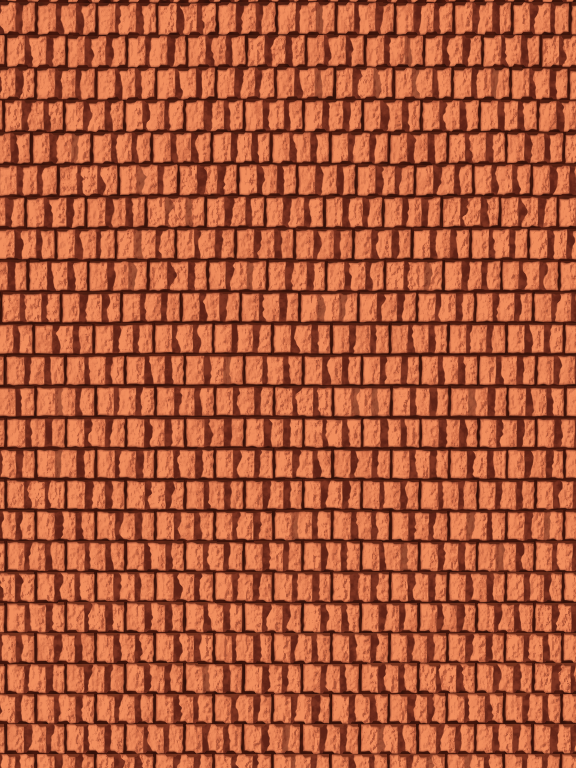
A WebGL 2 fragment shader for this texture:

```glsl
#version 300 es
precision highp float;
// Sunlit wall of split-face clay bricks in half-bond courses. Each brick is a
// rounded box in course units; two rough ribs cast wavy shadow bands across it,
// and value noise supplies chipped relief, crooked edges and tonal variation.

uniform vec2 u_resolution;
out vec4 fragColor;

// Layout: linear and quadratic terms give the slight camera perspective.
const vec2 COURSES = vec2(23.567, 1.07);
const vec2 BRICKS = vec2(9.45, 0.24);
const float FIRST_COURSE_END = 0.0456;
const float LOWER_SHRINK = 0.018;
const float BOND_START = 0.098;
const float BOND_DRIFT = 0.18;

// Brick shape, in course heights.
const float BRICK_ASPECT = 1.88;
const vec2 BRICK_HALF = vec2(0.893, 0.442);
const float CORNER = 0.025;
const float EDGE_WOBBLE = 0.04;
const float RIB_PARALLAX = 0.16;

// Rib shadows, as fractions of the brick length.
const float SHADOW_FIRST = 0.365;
const float SHADOW_STEP = 0.35;
const float SHADOW_HALF = 0.055;
const float SHADOW_WAVE = 0.085;

const vec3 LIT = vec3(0.95, 0.56, 0.37);
const vec3 CLAY = vec3(0.83, 0.44, 0.285);
const vec3 CHIP = vec3(0.66, 0.32, 0.21);
const vec3 LEDGE = vec3(0.50, 0.22, 0.13);
const vec3 SHADE = vec3(0.37, 0.135, 0.085);
const vec3 SHADE_GLOW = vec3(0.50, 0.21, 0.135);
const vec3 GAP = vec3(0.23, 0.075, 0.04);

float hash(vec2 p) {
    vec3 q = fract(p.xyx * vec3(0.1031, 0.1030, 0.0973));
    q += dot(q, q.yzx + 33.33);
    return fract((q.x + q.y) * q.z);
}

float noise(vec2 p) {
    vec2 i = floor(p), f = fract(p);
    f = f * f * (3.0 - 2.0 * f);
    vec2 e = vec2(1.0, 0.0);
    return mix(mix(hash(i), hash(i + e), f.x),
               mix(hash(i + e.yx), hash(i + e.xx), f.x), f.y);
}

float fbm(vec2 p) {
    float sum = 0.0, amp = 0.5;
    for (int i = 0; i < 3; i++) {
        sum += amp * noise(p);
        p = p * 2.1 + 17.3;
        amp *= 0.5;
    }
    return sum;
}

float roundBox(vec2 p, vec2 b, float r) {
    vec2 d = abs(p) - b + r;
    return length(max(d, 0.0)) + min(max(d.x, d.y), 0.0) - r;
}

void main() {
    vec2 uv = gl_FragCoord.xy / u_resolution;
    float down = 1.0 - uv.y;
    float aa = 0.9 * COURSES.x / u_resolution.y;

    // Course and brick addresses
    float t = down - FIRST_COURSE_END;
    float level = 1.0 + COURSES.x * t + COURSES.y * t * t;
    level += 0.04 * (noise(vec2(uv.x * 7.0, down * 9.0) + 40.0) - 0.5);
    float course = floor(level);
    float along = uv.x * (BRICKS.x + BRICKS.y * uv.x) * (1.0 + LOWER_SHRINK * down);
    float drift = BOND_DRIFT * exp(-pow((course - 6.5) / 2.8, 2.0));
    along -= 0.5 * mod(course + 1.0, 2.0) + BOND_START - drift;
    vec2 id = vec2(floor(along), course) + 30.0;
    vec2 cell = vec2(fract(along), level - course);
    float character = hash(id + 3.7);
    float broken = smoothstep(0.75, 1.0, character);
    vec2 p = (cell - 0.5) * vec2(BRICK_ASPECT, 1.0);
    vec2 grain = p + id * vec2(7.3, 5.9);

    // Rib shadows: near edge fairly straight, far edge ragged; rough faces beside
    float shadow = 0.0, rough = smoothstep(0.82, 0.9, cell.x);
    float soft = aa / BRICK_ASPECT;
    for (int i = 0; i < 2; i++) {
        float k = float(i);
        vec2 seed = id + k * 19.1;
        float center = SHADOW_FIRST + SHADOW_STEP * k + 0.025 * (hash(seed) - 0.5);
        vec2 path = vec2(cell.y * 2.6 + 9.0 * hash(seed + 8.0), seed.x + seed.y * 3.0);
        float bend = noise(path) - 0.5 + 0.35 * (noise(path * vec2(3.5, 1.0) + 5.0) - 0.5);
        float x = cell.x - center + 0.02 * (noise(grain * 5.0) - 0.5);
        float far = SHADOW_HALF + SHADOW_WAVE * bend * (1.0 + 0.6 * broken);
        float band = smoothstep(-soft, soft, x + SHADOW_HALF) * (1.0 - smoothstep(-soft, soft, x - far));
        float weak = step(0.93, hash(seed + 41.0));
        shadow = max(shadow, band * (1.0 - 0.4 * weak));
        rough = max(rough, smoothstep(-0.2, -0.15, x) * (1.0 - smoothstep(-0.02, 0.02, x)));
    }
    float stepped = rough;
    rough = max(rough, broken * 0.8);

    // Brick outline, ribs stepping outward from the view centre
    float wobble = noise(grain * 6.0) - 0.5;
    vec2 q = p + vec2(0.0, RIB_PARALLAX * (uv.y - 0.5) * (stepped - 0.5));
    float edge = roundBox(q, BRICK_HALF, CORNER) + EDGE_WOBBLE * wobble;
    float brick = 1.0 - smoothstep(-aa, aa, edge);

    // Clay face: smooth bright grooves, darker side-lit ribs with crags
    vec2 g = grain * vec2(10.0, 6.0);
    float relief = fbm(g) - fbm(g + vec2(0.5, 0.25));
    float tone = mix(0.72, 0.38, rough) + 0.4 * (noise(grain * vec2(5.0, 1.8)) - 0.5);
    tone += 0.2 * (character - 0.5) + relief * mix(0.8, 2.4, rough);
    vec3 face = mix(CLAY, LIT, smoothstep(0.1, 0.9, tone));
    float crag = smoothstep(0.05, 0.22, -relief) * mix(0.2, 0.9, rough);
    face = mix(face, CHIP, crag);
    face = mix(face, CHIP, 0.6 * smoothstep(-0.08, 0.0, edge));
    vec3 shade = mix(SHADE, SHADE_GLOW, smoothstep(0.25, 0.7, fbm(grain * 5.0)));
    face = mix(face, shade, shadow);

    // Recesses: dark joints, with brick tops showing toward the foot of the wall
    float top = step(p.y, 0.0) * step(abs(p.x), BRICK_HALF.x);
    float ledge = top * smoothstep(0.5, 0.9, down);
    vec3 recess = GAP * (0.8 + 0.5 * noise(grain * 5.0));
    recess = mix(recess, LEDGE, max(0.9 * ledge, 0.3 * top));
    fragColor = vec4(mix(recess, face, brick), 1.0);
}
```
